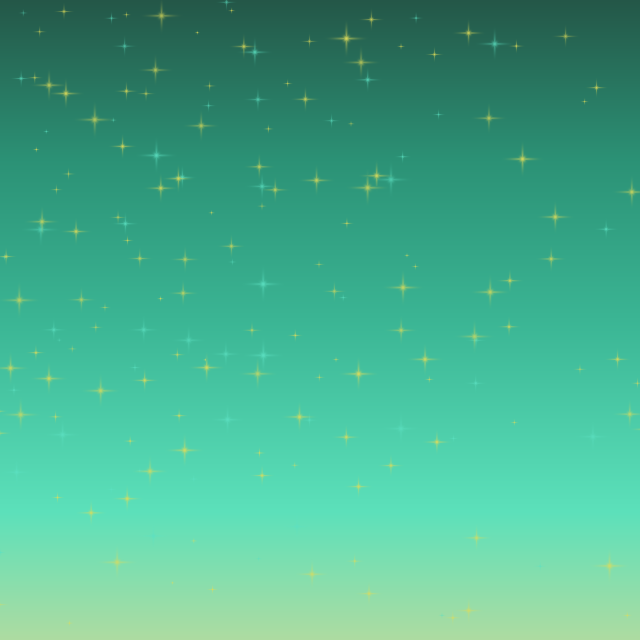
Write a Shadertoy shader that draws this background.

```glsl
// A green dusk gradient, dark above and pale yellow-green below, sprinkled with
// four-pointed gold and mint sparkles. Each colour is one layer of jittered
// cells, thinned toward the right and the bottom of the canvas.

const vec3 GOLD = vec3(0.87, 0.86, 0.35);
const vec3 MINT = vec3(0.36, 0.88, 0.76);

// Three pseudo-random values per cell
vec3 hash3(vec2 cell, float seed) {
    vec3 q = fract(vec3(cell.xyx + seed) * vec3(0.1031, 0.1030, 0.0973));
    q += dot(q, q.yxz + 33.33);
    return fract((q.xxy + q.yzz) * q.zyx);
}

// Vertical gradient; depth runs from 0 at the top to 1 at the bottom
vec3 skyColor(float depth) {
    vec3 c = mix(vec3(0.14, 0.34, 0.28), vec3(0.17, 0.57, 0.46), clamp(depth / 0.25, 0.0, 1.0));
    c = mix(c, vec3(0.23, 0.71, 0.58), clamp((depth - 0.25) / 0.25, 0.0, 1.0));
    c = mix(c, vec3(0.36, 0.88, 0.73), clamp((depth - 0.50) / 0.30, 0.0, 1.0));
    return mix(c, vec3(0.68, 0.86, 0.63), clamp((depth - 0.80) / 0.20, 0.0, 1.0));
}

// Thin ray along x that fades out at the given reach
float ray(vec2 p, float reach, float width) {
    float taper = max(0.0, 1.0 - abs(p.x) / reach);
    return taper * taper * exp(-p.y * p.y / (width * width));
}

// Crossed rays around a small soft core
float sparkle(vec2 p, float size, float pixel) {
    float width = max(0.0017 * size, 0.6 * pixel);
    float core = max(0.0042 * size, 0.7 * pixel);
    float rays = max(ray(p, 0.032 * size, width), ray(p.yx, 0.028 * size, width));
    return max(0.8 * rays, exp(-dot(p, p) / (core * core)));
}

// Chance that a sparkle exists at a place on the canvas
float density(vec2 place) {
    float across = mix(1.0, 0.4, smoothstep(0.4, 0.75, place.x));
    float upward = mix(0.35, 1.0, smoothstep(0.1, 0.4, place.y));
    return across * upward;
}

// Coverage of one sparkle layer, searched over the neighbouring cells
float sparkleLayer(vec2 p, float cells, float amount, float seed, float pixel) {
    float cover = 0.0;
    vec2 home = floor(p * cells);
    for (int j = -1; j <= 1; j++) {
        for (int i = -1; i <= 1; i++) {
            vec2 cell = home + vec2(i, j);
            vec3 spot = hash3(cell, seed);
            vec3 trait = hash3(cell, seed + 47.0);
            vec2 center = (cell + spot.xy) / cells;
            float present = step(trait.x, amount * density(center));
            float size = mix(0.15, 1.15, trait.y);
            float glow = sparkle(p - center, size, pixel) * mix(0.75, 1.0, spot.z);
            cover = max(cover, present * glow);
        }
    }
    return cover;
}

void mainImage(out vec4 fragColor, in vec2 fragCoord) {
    float pixel = 1.0 / iResolution.y;
    vec2 p = fragCoord * pixel;
    vec3 color = skyColor(1.0 - p.y);

    // Mint sparkles lie below the more numerous gold ones
    color = mix(color, MINT, 0.9 * sparkleLayer(p, 11.0, 0.8, 19.0, pixel));
    color = mix(color, GOLD, 0.95 * sparkleLayer(p, 14.0, 0.95, 83.0, pixel));

    fragColor = vec4(color, 1.0);
}
```
